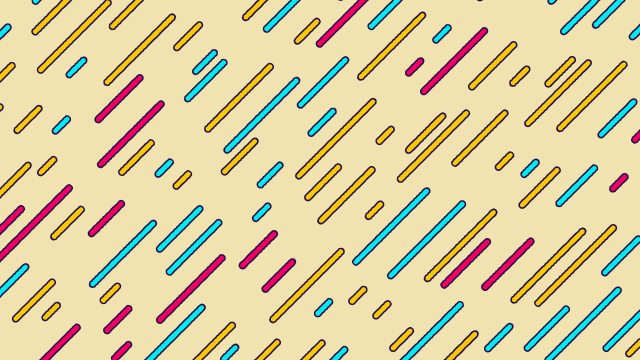
Write a Shadertoy shader that draws this pattern.

```glsl
// Scattered diagonal capsules in gold, cyan and pink with dark outlines on cream.

float hash(vec2 p) {
    vec3 q = fract(vec3(p.xyx) * vec3(0.1031, 0.1030, 0.0973));
    q += dot(q, q.yzx + 33.33);
    return fract((q.x + q.y) * q.z);
}

// Distance to a horizontal segment centred on the origin
float segmentDistance(vec2 p, float halfLength) {
    return length(vec2(max(abs(p.x) - halfLength, 0.0), p.y));
}

float coverage(float d, float pixel) {
    return clamp(0.5 - d / pixel, 0.0, 1.0);
}

void mainImage(out vec4 fragColor, in vec2 fragCoord) {
    const vec3 cream = vec3(0.94, 0.89, 0.69);
    const vec3 ink = vec3(0.15, 0.05, 0.29);
    const vec3 gold = vec3(0.97, 0.79, 0.01);
    const vec3 cyan = vec3(0.0, 0.92, 0.93);
    const vec3 pink = vec3(0.95, 0.0, 0.38);

    float pixel = 1.0 / iResolution.y;
    vec2 uv = fragCoord * pixel;

    // Axes along and across the rising diagonal
    vec2 p = vec2(uv.x + uv.y, uv.y - uv.x) * 0.70711 + vec2(3.0, 4.0);

    // Parallel lanes, each slid along by its own amount
    const float laneWidth = 0.0718, period = 0.555;
    float lane = floor(p.y / laneWidth);
    float across = p.y - (lane + 0.5) * laneWidth;
    float along = p.x / period + hash(vec2(lane, 91.0)) * 7.0;
    float cell = floor(along);
    along -= cell;

    // Each period is split into two slots, one bar in each
    float split = mix(0.27, 0.73, smoothstep(0.0, 1.0, hash(vec2(lane, cell + 200.0))));
    float side = step(split, along);
    float slotStart = side * split;
    float slotEnd = mix(split, 1.0, side);
    vec2 id = vec2(lane, 2.0 * cell + side);

    // Bar size and offset inside its slot
    float gap = mix(0.08, 0.14, hash(id + 17.0));
    float halfLength = max(0.5 * ((slotEnd - slotStart) * period - gap) - 0.0108, 0.023);
    vec2 bar = vec2((along - 0.5 * (slotStart + slotEnd)) * period, across);
    bar -= (vec2(hash(id + 43.0), hash(id + 71.0)) - 0.5) * vec2(0.04, 0.038);

    // Slightly uneven hand-inked edge
    float d = segmentDistance(bar, halfLength);
    d += 0.0004 * sin(p.x * 190.0 + 9.0 * sin(p.x * 47.0) + lane);

    float pick = hash(id + 113.0);
    vec3 fill = pick < 0.48 ? gold : pick < 0.79 ? cyan : pink;

    vec3 color = mix(cream, ink, coverage(d - 0.0108, pixel));
    color = mix(color, fill, coverage(d - 0.0064, pixel));
    fragColor = vec4(color, 1.0);
}
```
